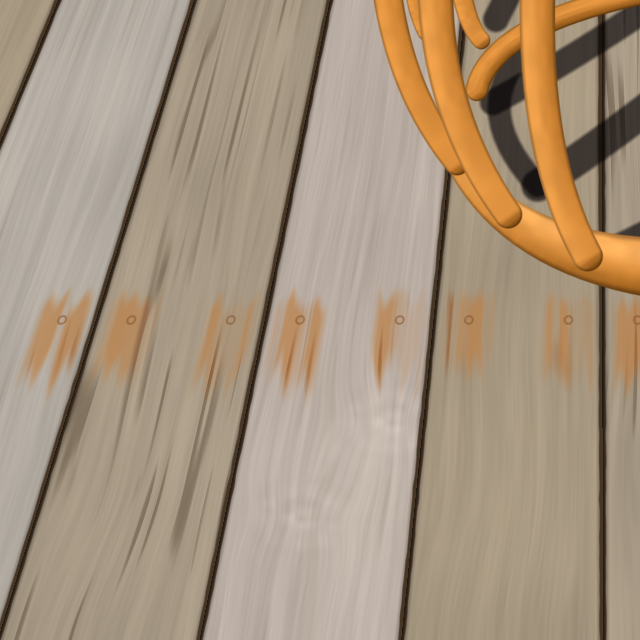
Reproduce this texture procedurally as a Shadertoy shader.

```glsl
float hash(vec2 p) {
    return fract(sin(dot(p, vec2(127.1, 311.7))) * 43758.5453);
}

float noise(vec2 p) {
    vec2 i = floor(p), f = fract(p);
    f = f * f * (3.0 - 2.0 * f);
    return mix(mix(hash(i), hash(i + vec2(1, 0)), f.x),
               mix(hash(i + vec2(0, 1)), hash(i + vec2(1, 1)), f.x), f.y);
}

// Offset from the nearest point of a quadratic curve, and its parameter
vec3 curveOffset(vec2 p, vec2 a, vec2 b, vec2 c) {
    vec3 best = vec3(9, 9, 0);
    vec2 start = a;
    for (int i = 1; i <= 16; i++) {
        float t = float(i) / 16.0;
        vec2 end = mix(mix(a, b, t), mix(b, c, t), t);
        vec2 along = end - start;
        float h = clamp(dot(p - start, along) / dot(along, along), 0.0, 1.0);
        vec2 offset = p - start - h * along;
        if (length(offset) < length(best.xy)) best = vec3(offset, t + (h - 1.0) / 16.0);
        start = end;
    }
    return best;
}

// Round varnished cane, lit from the upper left
void cane(inout vec3 col, vec2 p, vec2 a, vec2 b, vec2 c, float r0, float r1, float gloss) {
    vec3 o = curveOffset(p, a, b, c);
    float radius = mix(r0, r1, o.z);
    vec2 n = o.xy / radius;
    float light = dot(n, vec2(-0.5, 0.7));
    vec3 wood = mix(vec3(0.51, 0.30, 0.07), vec3(0.87, 0.56, 0.23), smoothstep(-0.9, 0.15, light));
    wood += gloss * vec3(0.18, 0.20, 0.20) * exp(-8.0 * (light - 0.3) * (light - 0.3));
    wood *= 0.95 + 0.1 * noise(vec2(o.z * 14.0, light * 6.0));
    wood *= 1.0 - 0.3 * smoothstep(0.75, 1.0, length(n));
    float px = 1.0 / iResolution.y;
    col = mix(col, wood, smoothstep(px, -px, length(o.xy) - radius));
}

void shadow(inout vec3 col, vec2 p, vec2 a, vec2 b, vec2 c, float r) {
    float d = length(curveOffset(p, a, b, c).xy) - r;
    col = mix(col, col * vec3(0.37, 0.36, 0.38), smoothstep(0.004, -0.004, d));
}

vec3 deck(vec2 p) {
    // Boards fan out towards the bottom
    float boardWidth = mix(0.3153, 0.2122, p.y);
    float across = (p.x - mix(-0.319, 0.091, p.y)) / boardWidth;
    float board = floor(across);
    float u = across - board;
    float tanned = max(mod(board, 2.0), step(3.5, board));
    float rough = 1.0 - step(0.5, abs(mod(board, 3.0) - 1.0));
    float pale = 1.0 - step(0.5, abs(board - 2.0));
    vec3 col = mix(vec3(0.71, 0.68, 0.64), vec3(0.66, 0.60, 0.51), tanned);
    col += pale * vec3(0.035, 0.015, 0.015) + rough * vec3(0.0, 0.005, 0.015);

    // Grain, bent around pale knots
    float w = u + 0.09 * noise(vec2(u * 3.0, p.y * 4.0) + board * 7.0);
    for (int i = 0; i < 2; i++) {
        vec2 q = (p - mix(vec2(0.47, 0.19), vec2(0.61, 0.34), float(i))) / vec2(0.07, 0.05);
        float knot = pale * exp(-dot(q, q));
        w += 0.12 * knot * q.x;
        col += 0.05 * knot * (noise(q * 4.0) + 0.3 * sin(9.0 * length(q)));
    }
    vec2 seed = vec2(board * 17.0, board * 5.0);
    float streak = noise(vec2(w * 24.0, p.y * 3.0) + seed);
    float fine = noise(vec2(w * 90.0, p.y * 14.0) + seed);
    col *= 0.93 + 0.08 * streak + 0.05 * fine;
    col *= 0.97 + 0.06 * noise(p * 7.0);
    float crack = smoothstep(0.62, 0.9, noise(vec2(w * 36.0, p.y * 5.0) + seed + 40.0));
    crack *= smoothstep(0.2, 0.6, noise(vec2(w * 8.0, p.y * 6.0) + seed));
    col = mix(col, vec3(0.42, 0.36, 0.29), crack * (0.1 + 0.55 * rough));

    // Two streaky rust stains with a nail on each board
    float side = u < 0.5 ? 0.21 : 0.80;
    float ragged = 0.07 * noise(vec2(w * 22.0, board * 3.0));
    float stain = smoothstep(0.17, 0.11, abs(u - side))
        * smoothstep(0.39, 0.45, p.y + ragged - 0.03)
        * smoothstep(0.565, 0.53, p.y + 0.5 * ragged);
    float lines = smoothstep(0.25, 0.7, noise(vec2(w * 24.0, p.y * 4.0) + seed + 9.0));
    col = mix(col, vec3(0.73, 0.51, 0.30), stain * (0.2 + 0.55 * lines));
    col = mix(col, vec3(0.56, 0.33, 0.15), stain * 0.6 * crack);
    float nail = length(vec2((u - side) * boardWidth, p.y - 0.5));
    col = mix(col, vec3(0.53, 0.33, 0.17), 0.6 * smoothstep(0.003, 0.0, abs(nail - 0.006)));

    // Dark gaps with a soft worn edge
    float gap = min(u, 1.0 - u) * boardWidth;
    col *= 1.0 - 0.25 * smoothstep(0.012, 0.004, gap);
    float edge = 0.0045 + 0.0015 * noise(vec2(p.y * 50.0, board));
    vec3 gapColor = mix(vec3(0.13, 0.10, 0.08), vec3(0.28, 0.21, 0.14), smoothstep(0.0, 0.006, u * boardWidth));
    return mix(col, gapColor, smoothstep(edge + 0.0015, edge - 0.0015, gap));
}

void mainImage(out vec4 fragColor, in vec2 fragCoord) {
    vec2 p = fragCoord / iResolution.xy;
    vec3 col = deck(p);

    // Shadows cast inside the base
    shadow(col, p, vec2(0.84, 0.94), vec2(0.72, 0.84), vec2(0.84, 0.71), 0.018);
    shadow(col, p, vec2(0.77, 0.84), vec2(0.90, 0.91), vec2(1.03, 1.00), 0.020);
    shadow(col, p, vec2(0.84, 0.71), vec2(0.92, 0.76), vec2(1.03, 0.845), 0.025);
    shadow(col, p, vec2(0.96, 0.62), vec2(1.00, 0.64), vec2(1.04, 0.66), 0.012);
    shadow(col, p, vec2(0.775, 0.97), vec2(0.785, 0.99), vec2(0.80, 1.02), 0.020);

    // Chair base: back canes, ring, then front canes
    cane(col, p, vec2(0.645, 1.02), vec2(0.65, 0.98), vec2(0.665, 0.95), 0.013, 0.013, 0.1);
    cane(col, p, vec2(0.72, 1.02), vec2(0.73, 0.96), vec2(0.752, 0.937), 0.016, 0.014, 0.2);
    cane(col, p, vec2(0.745, 0.86), vec2(0.768, 0.96), vec2(1.0, 1.01), 0.018, 0.018, 0.1);
    cane(col, p, vec2(0.72, 0.74), vec2(0.81, 0.605), vec2(1.02, 0.582), 0.020, 0.047, 0.7);
    cane(col, p, vec2(0.604, 1.02), vec2(0.625, 0.857), vec2(0.714, 0.746), 0.023, 0.020, 0.2);
    cane(col, p, vec2(0.68, 1.02), vec2(0.683, 0.818), vec2(0.794, 0.665), 0.028, 0.022, 0.3);
    cane(col, p, vec2(0.84, 1.02), vec2(0.833, 0.753), vec2(0.918, 0.60), 0.028, 0.024, 0.3);
    fragColor = vec4(col, 1.0);
}
```
